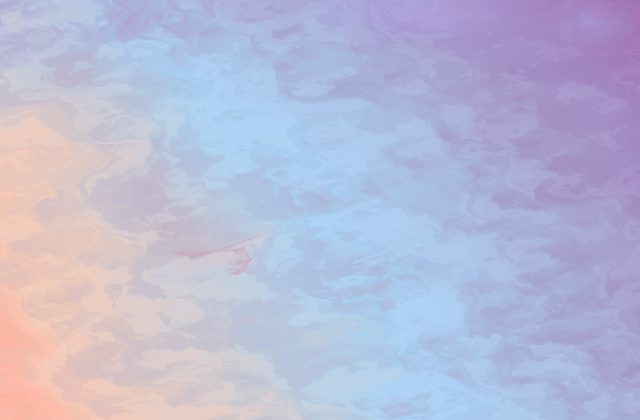
Give the GLSL for this texture, as a Shadertoy shader.

```glsl
#define CLOUD_SCALE vec2(4.5, 8.0)
#define GRAIN_SCALE vec2(13.0, 23.0)
#define CLOUD_DRIFT 0.30
#define GRAIN_DRIFT 0.17
#define PATCH_TINT 0.16
#define DUST vec3(0.77, 0.68, 0.75)
#define LAVENDER vec3(0.68, 0.66, 0.89)
#define MAUVE vec3(0.68, 0.64, 0.81)
#define SKY vec3(0.65, 0.82, 0.95)
#define ROSE vec3(0.79, 0.64, 0.72)

vec3 hash3(vec2 cell) {
    vec3 h = fract(cell.xyx * vec3(0.1031, 0.1030, 0.0973));
    h += dot(h, h.yxz + 33.33);
    return fract((h.xxy + h.yzz) * h.zyx);
}

// Soft cellular noise: random values blended around jittered cell points
float cellNoise(vec2 p) {
    vec2 base = floor(p), local = fract(p);
    float total = 0.0, weights = 0.0;
    for (int y = -1; y <= 1; y++)
    for (int x = -1; x <= 1; x++) {
        vec2 offset = vec2(x, y);
        vec3 h = hash3(base + offset);
        vec2 d = offset + h.xy - local;
        float w = exp(-5.5 * dot(d, d));
        total += w * h.z;
        weights += w;
    }
    return total / weights;
}

float clouds(vec2 p) {
    float sum = 0.0, gain = 0.5, norm = 0.0;
    for (int i = 0; i < 5; i++) {
        sum += gain * cellNoise(p);
        norm += gain;
        gain *= 0.57;
        p = mat2(1.92, 0.42, -0.42, 1.92) * p + 17.3;
    }
    return sum / norm;
}

// Diagonal colour ramp: coral, cream, sky, periwinkle, plum
vec3 skyRamp(float s) {
    const float at[9] = float[9](-0.62, -0.50, -0.34, -0.16, 0.0, 0.23, 0.43, 0.65, 0.85);
    const vec3 tone[9] = vec3[9](
        vec3(0.98, 0.71, 0.64), vec3(0.94, 0.78, 0.71), vec3(0.86, 0.79, 0.78),
        vec3(0.75, 0.80, 0.86), vec3(0.66, 0.81, 0.94), vec3(0.66, 0.73, 0.87),
        vec3(0.65, 0.63, 0.80), vec3(0.635, 0.53, 0.75), vec3(0.63, 0.45, 0.69));
    vec3 col = tone[0];
    for (int i = 1; i < 9; i++)
        col = mix(col, tone[i], clamp((s - at[i - 1]) / (at[i] - at[i - 1]), 0.0, 1.0));
    return col;
}

float glow(vec2 uv, vec2 center, vec2 radius) {
    vec2 d = (uv - center) / radius;
    return exp(-dot(d, d));
}

float segment(vec2 p, vec2 a, vec2 b) {
    vec2 pa = p - a, ba = b - a;
    return length(pa - ba * clamp(dot(pa, ba) / dot(ba, ba), 0.0, 1.0));
}

void mainImage(out vec4 fragColor, in vec2 fragCoord) {
    vec2 uv = fragCoord / iResolution.xy;
    vec2 p = fragCoord / iResolution.y;

    // Slightly tilted, streaky cloud layers
    vec2 q = vec2(p.x - 0.25 * p.y, p.y + 0.16 * p.x);
    float broad = clouds(q * CLOUD_SCALE) - 0.5;
    float fine = clouds(q * GRAIN_SCALE + 4.0 * broad + 31.0) - 0.5;
    float detail = 0.55 * broad + 0.65 * fine;

    // Signed offset from the bright curved diagonal
    float ridge = 0.64 - 0.26 * uv.y - 0.30 * uv.y * uv.y * uv.y;
    float s = uv.x - ridge + CLOUD_DRIFT * broad + GRAIN_DRIFT * fine;
    vec3 col = skyRamp(s);

    // Upper haze and the brighter openings
    float ragged = clamp(1.0 + 4.0 * detail, 0.3, 1.6);
    col = mix(col, MAUVE, min(0.85 * glow(uv, vec2(0.10, 1.0), vec2(0.19, 0.13)) * ragged, 1.0));
    col = mix(col, LAVENDER, 0.6 * glow(uv, vec2(0.64, 0.98), vec2(0.17, 0.08)) * ragged);
    col = mix(col, LAVENDER, 0.4 * glow(uv, vec2(0.92, 0.95), vec2(0.05, 0.05)) * ragged);
    col = mix(col, LAVENDER, 0.3 * glow(uv, vec2(0.0, 0.97), vec2(0.05, 0.07)) * ragged);
    col = mix(col, SKY, 0.45 * glow(uv, vec2(0.37, 0.70), vec2(0.13, 0.10)) * ragged);
    col = mix(col, SKY, 0.35 * glow(uv, vec2(0.51, 0.40), vec2(0.05, 0.08)) * ragged);
    col = mix(col, SKY, 0.25 * glow(uv, vec2(0.72, 0.19), vec2(0.08, 0.10)) * ragged);

    // Dusty band along the left slope
    float band = segment(uv, vec2(0.12, 0.80), vec2(0.27, 0.46)) / 0.07;
    col = mix(col, DUST, 0.30 * exp(-band * band) * ragged);

    // Terraced patches with soft edges
    float terraces = 0.0;
    for (int i = 0; i < 3; i++) {
        float level = 0.025 + 0.045 * float(i);
        terraces += smoothstep(level - 0.014, level + 0.014, detail) / 3.0;
    }
    vec3 patchTone = mix(DUST, vec3(0.63, 0.56, 0.75), smoothstep(-0.1, 0.35, s));
    patchTone = mix(vec3(0.95, 0.68, 0.65), patchTone, smoothstep(-0.58, -0.32, s));
    col = mix(col, patchTone, PATCH_TINT * 1.7 * terraces);
    col += 0.018 * smoothstep(0.03, 0.07, -fine);

    // Small branching rose wisp
    vec2 bent = uv + vec2(0.09, 0.13) * fine + vec2(0.02, 0.05) * broad;
    float wisp = segment(bent, vec2(0.292, 0.408), vec2(0.342, 0.402));
    wisp = min(wisp, segment(bent, vec2(0.342, 0.402), vec2(0.386, 0.417)) + 0.004);
    wisp = min(wisp, segment(bent, vec2(0.338, 0.376), vec2(0.380, 0.346)) + 0.004);
    wisp = min(wisp, segment(bent, vec2(0.268, 0.485), vec2(0.285, 0.455)) + 0.010);
    col = mix(col, ROSE, 0.62 * smoothstep(0.022, 0.003, wisp));
    col = mix(col, ROSE, 0.14 * glow(uv, vec2(0.33, 0.40), vec2(0.07, 0.06)));

    fragColor = vec4(clamp(col, 0.0, 1.0), 1.0);
}
```
